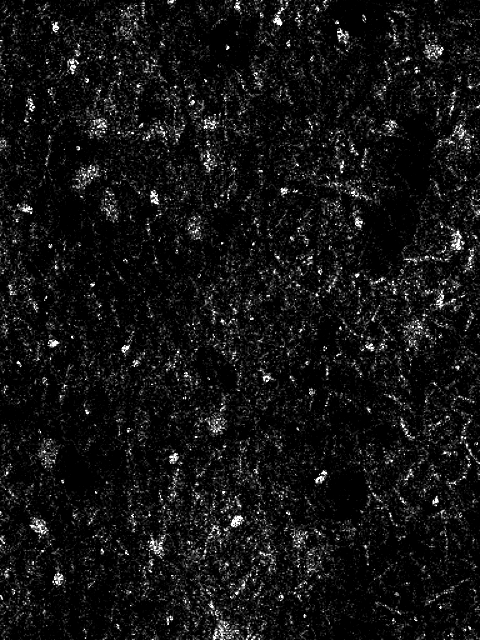
This texture is drawn by a Shadertoy shader. Its source:

```glsl
// Lengths are fractions of the canvas width
const float GRAINS_ACROSS = 384.0;
const float BLACK_CUT     = 0.06;
const float HAZE_LEVEL    = 0.082;
const float REGION_FREQ   = 3.2;
const vec2  CLUMP_FREQ    = vec2(42.0, 25.0);
const float FLECK_FREQ    = 115.0;
const vec3  HAZE_CONTRAST = vec3(1.5, 1.7, 1.7);
const float WARP_FREQ     = 16.0;
const float WARP_SIZE     = 0.016;
const float FIBRE_WIDTH   = 0.0036;
const float FIBRE_GAIN    = 0.42;
const float BODY_BRIGHT   = 1.4;
const float BODY_DIM      = 0.2;
const float SPECK_GAIN    = 0.55;
const float VOID_FLOOR    = 0.28;

vec3 hash3(vec2 cell) {
    vec3 h = fract(cell.xyx * vec3(0.1031, 0.1030, 0.0973));
    h += dot(h, h.yxz + 33.33);
    return fract((h.xxy + h.yzz) * h.zyx);
}

vec2 gradientAt(vec2 cell) {
    float angle = 6.2832 * hash3(cell).x;
    return vec2(cos(angle), sin(angle));
}

float gradientNoise(vec2 p) {
    vec2 i = floor(p), f = p - i;
    vec2 u = f * f * f * (f * (f * 6.0 - 15.0) + 10.0);
    vec2 e = vec2(1.0, 0.0);
    float low  = mix(dot(gradientAt(i), f), dot(gradientAt(i + e), f - e), u.x);
    float high = mix(dot(gradientAt(i + e.yx), f - e.yx), dot(gradientAt(i + 1.0), f - 1.0), u.x);
    return mix(low, high, u.y);
}

// Exponential speckle, softly blended between grain centres
float grainValue(vec2 cell) {
    return -log(max(hash3(cell + 71.0).x, 0.0005));
}

float speckle(vec2 p) {
    vec2 q = p * GRAINS_ACROSS - 0.5;
    vec2 i = floor(q), u = smoothstep(0.0, 1.0, q - i);
    vec2 e = vec2(1.0, 0.0);
    return mix(mix(grainValue(i), grainValue(i + e), u.x),
               mix(grainValue(i + e.yx), grainValue(i + 1.0), u.x), u.y);
}

// Scattered strands, upright on the left and tangled on the right
float fibres(vec2 p, float spacing, float halfLength, float seed) {
    vec2 home = floor(p / spacing);
    float glow = 0.0;
    for (int y = -1; y <= 1; y++)
    for (int x = -1; x <= 1; x++) {
        vec2 cell = home + vec2(x, y);
        vec3 place = hash3(cell + seed);
        vec3 style = hash3(cell + seed + 37.0);
        float tangle = smoothstep(0.45, 0.85, (cell.x + 0.5) * spacing);
        float lean = (place.z - 0.5) * mix(1.3, 2.9, tangle);
        vec2 along = vec2(sin(lean), cos(lean));
        vec2 d = p - (cell + place.xy) * spacing;
        float reach = halfLength * mix(0.4, 1.0, style.x);
        d -= along * clamp(dot(d, along), -reach, reach);
        float strength = pow(style.y, 1.6) * mix(0.8, 1.15, tangle);
        glow = max(glow, strength * exp(-dot(d, d) / (FIBRE_WIDTH * FIBRE_WIDTH)));
    }
    return glow;
}

// Scattered ellipses: x is coverage, y is relative size
vec2 ellipses(vec2 p, float spacing, float share, vec2 radii, float ragged, float seed) {
    vec2 home = floor(p / spacing);
    vec2 found = vec2(0.0);
    for (int y = -1; y <= 1; y++)
    for (int x = -1; x <= 1; x++) {
        vec2 cell = home + vec2(x, y);
        vec3 place = hash3(cell + seed);
        vec3 style = hash3(cell + seed + 53.0);
        if (style.x > share) continue;
        float lean = (style.z - 0.5) * 1.4;
        vec2 d = p - (cell + place.xy) * spacing;
        d = mat2(cos(lean), sin(lean), -sin(lean), cos(lean)) * d;
        d.y /= mix(1.0, 1.9, place.z);
        float edge = length(d) / mix(radii.x, radii.y, style.y) + ragged;
        float cover = 1.0 - smoothstep(0.65, 1.2, edge);
        if (cover > found.x) found = vec2(cover, style.y);
    }
    return found;
}

void mainImage(out vec4 fragColor, in vec2 fragCoord) {
    vec2 p = fragCoord / iResolution.x;
    vec2 bend = vec2(gradientNoise(p * WARP_FREQ), gradientNoise(p * WARP_FREQ + 19.0));
    vec2 warped = p + WARP_SIZE * bend;
    float fleck = gradientNoise(p * FLECK_FREQ + 5.0);

    // Uneven dim haze
    float region = gradientNoise(p * REGION_FREQ + 11.0);
    float clump = gradientNoise(warped * CLUMP_FREQ);
    float light = HAZE_LEVEL * exp(dot(HAZE_CONTRAST, vec3(region, clump, fleck)));

    // Strands, broken up by the flecks
    float strands = max(fibres(warped, 0.11, 0.055, 101.0), fibres(warped, 0.046, 0.021, 211.0));
    light += FIBRE_GAIN * strands * exp(1.2 * (region + fleck));

    // Dark hollows
    float hollow = ellipses(warped, 0.29, 0.5, vec2(0.03, 0.06), 0.0, 307.0).x;
    hollow = max(hollow, 0.8 * ellipses(warped, 0.12, 0.45, vec2(0.014, 0.026), 0.0, 401.0).x);
    light *= mix(1.0, VOID_FLOOR, hollow);

    // Cell bodies, dimmer as they grow, and small specks
    vec2 body = ellipses(warped, 0.13, 0.5, vec2(0.006, 0.02), 0.6 * fleck, 503.0);
    light += body.x * mix(BODY_BRIGHT, BODY_DIM, sqrt(body.y));
    light += SPECK_GAIN * ellipses(p, 0.05, 0.2, vec2(0.003, 0.005), 0.5 * fleck, 601.0).x;

    float grey = clamp(light * speckle(p) - BLACK_CUT, 0.0, 1.0);
    fragColor = vec4(vec3(grey), 1.0);
}
```
